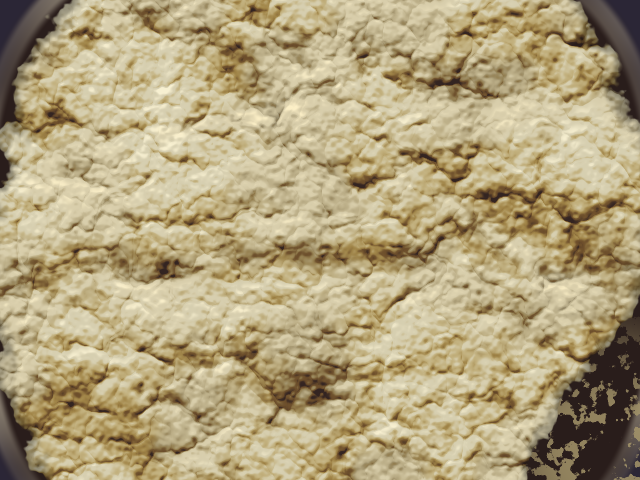
Reproduce this texture procedurally as a Shadertoy shader.

```glsl
#define LIGHT_DIR normalize(vec2(-0.25, 1.0))
#define EXPOSURE 0.73
#define RELIEF 0.21
#define SHADOW 0.34
#define PITS 0.42
#define PALE vec3(0.84, 0.81, 0.69)
#define CREAM vec3(0.76, 0.69, 0.49)
#define OCHRE vec3(0.63, 0.52, 0.28)
#define BROWN vec3(0.43, 0.31, 0.17)
#define DARK vec3(0.20, 0.14, 0.13)
#define NAVY vec3(0.17, 0.15, 0.21)
#define STEEL vec3(0.58, 0.54, 0.48)

vec2 hash2(vec2 p) {
    vec3 q = fract(vec3(p.xyx) * vec3(0.1031, 0.1030, 0.0973));
    q += dot(q, q.yzx + 33.33);
    return fract((q.xx + q.yz) * q.zy);
}

float noise(vec2 p) {
    vec2 i = floor(p), f = fract(p);
    f = f * f * (3.0 - 2.0 * f);
    float low = mix(hash2(i).x, hash2(i + vec2(1, 0)).x, f.x);
    float high = mix(hash2(i + vec2(0, 1)).x, hash2(i + 1.0).x, f.x);
    return mix(low, high, f.y);
}

vec2 jitter(vec2 p) {
    return vec2(noise(p), noise(p + 40.0)) - 0.5;
}

float fbm(vec2 p) {
    float sum = 0.0, amp = 0.5;
    for (int i = 0; i < 4; i++) {
        sum += amp * noise(p);
        p = mat2(1.6, 1.2, -1.2, 1.6) * p + 7.3;
        amp *= 0.5;
    }
    return sum;
}

// Rounded lumps that meet in creases
float domes(vec2 p) {
    vec2 cell = floor(p), f = fract(p);
    float nearest = 2.0;
    for (int y = -1; y <= 1; y++)
    for (int x = -1; x <= 1; x++) {
        vec2 g = vec2(x, y);
        vec2 d = g + hash2(cell + g + 50.0) - f;
        nearest = min(nearest, dot(d, d));
    }
    return 1.0 - nearest;
}

// Soft bar around a segment
float streak(vec2 p, vec2 a, vec2 b, float width) {
    vec2 ab = b - a;
    float d = length(p - a - ab * clamp(dot(p - a, ab) / dot(ab, ab), 0.0, 1.0));
    return exp(-d * d / (width * width));
}

// Heaped dough: x is the height, y is how far a point lies above the creases
vec2 crumb(vec2 p) {
    float hills = 0.15 * noise(mat2(2.6, 1.0, -1.4, 4.4) * p + 3.0);
    vec2 q = p + 0.045 * jitter(p * 14.0) + 0.024 * jitter(p * 38.0) + 0.010 * jitter(p * 95.0);
    float clump = domes(q * vec2(9.0, 11.0)) - 0.72;
    float lump = domes(q * vec2(21.0, 24.0) + 5.0) - 0.72;
    float grain = noise(p * 62.0 + 9.0) - 0.5;
    float fine = noise(mat2(88.0, 66.0, -66.0, 88.0) * p) - 0.5;
    float h = hills + 0.042 * clump + 0.018 * lump + 0.009 * grain + 0.0045 * fine;
    return vec2(h, 0.40 * clump + 0.42 * lump + 0.28 * grain + 0.22 * fine);
}

vec3 doughRamp(float t) {
    vec3 c = mix(DARK, BROWN, smoothstep(0.0, 0.25, t));
    c = mix(c, OCHRE, smoothstep(0.24, 0.48, t));
    c = mix(c, CREAM, smoothstep(0.44, 0.69, t));
    c = mix(c, PALE, smoothstep(0.66, 0.88, t));
    return c + 0.13 * smoothstep(0.88, 1.2, t);
}

void mainImage(out vec4 fragColor, in vec2 fragCoord) {
    vec2 p = fragCoord / iResolution.y;
    p.x += 0.6667 - 0.5 * iResolution.x / iResolution.y;

    // Relief lighting and soft cast shadows
    vec2 here = crumb(p);
    float h = here.x;
    float slope = (h - crumb(p + LIGHT_DIR * 0.005).x) / 0.005;
    float shade = 0.0;
    for (int i = 1; i <= 6; i++) {
        float d = 0.0035 * float(i * i);
        float rise = crumb(p + LIGHT_DIR * d).x - h - 0.30 * d;
        shade = max(shade, rise / (0.015 + 0.32 * d));
    }
    float tone = EXPOSURE + RELIEF * clamp(slope, -1.4, 1.2) - SHADOW * clamp(shade, 0.0, 1.0);
    tone += PITS * here.y + 0.45 * (fbm(p * 6.0) - 0.47);

    // Valleys and floury crests
    vec2 w = p + 0.06 * (vec2(fbm(p * 9.0), fbm(p * 9.0 + 30.0)) - 0.47);
    float valley = streak(w, vec2(0.50, 0.465), vec2(0.86, 0.46), 0.028)
                 + 0.7 * streak(w, vec2(0.14, 0.50), vec2(0.46, 0.43), 0.03)
                 + 0.9 * streak(w, vec2(0.10, 0.18), vec2(0.30, 0.08), 0.07)
                 + 0.6 * streak(w, vec2(0.92, 0.60), vec2(1.10, 0.53), 0.03);
    float crest = streak(w, vec2(0.33, 0.72), vec2(0.63, 0.78), 0.02)
                + streak(w, vec2(0.91, 0.58), vec2(1.19, 0.37), 0.025);
    tone += 0.16 * crest - 0.30 * valley;
    vec3 dough = doughRamp(tone);

    // Dull, floury patches on the lit parts
    float flour = smoothstep(0.48, 0.66, fbm(p * 5.0 + 11.0) + 0.08 * p.y + 0.05 * p.x);
    float luma = dot(dough, vec3(0.3, 0.59, 0.11));
    float dust = (0.65 * flour + 0.5 * crest) * smoothstep(0.2, 0.6, tone);
    dough = mix(dough, luma * vec3(1.06, 1.0, 0.82), clamp(dust, 0.0, 0.8));

    // Bowl wall, bright rim and dark surround
    vec2 e = abs(p - vec2(0.667, 0.47)) / vec2(0.69, 0.66);
    float bowl = dot(e * e * e, vec2(1.0));
    float band = smoothstep(0.94, 1.02, bowl) * smoothstep(1.18, 1.10, bowl);
    vec3 scene = mix(DARK * 0.8, NAVY, smoothstep(0.95, 1.2, bowl));
    scene = mix(scene, STEEL, band * (0.2 + 0.7 * noise(p * 6.0)));

    // Crumbly outline, with loose crumbs in the lower right gap
    float gap = smoothstep(0.36, 0.08, length(p - vec2(1.27, 0.06)));
    float edge = bowl + 0.50 * gap + 0.30 * (fbm(p * 14.0) - 0.47) - 0.9 * (h - 0.08) - 0.12 * here.y;
    float loose = fbm(p * 55.0) + 0.25 * noise(p * 12.0);
    scene = mix(scene, CREAM * 0.85, 0.85 * gap * smoothstep(0.66, 0.74, loose));
    dough *= 1.0 - 0.35 * smoothstep(0.82, 0.95, edge);
    scene = mix(scene, dough, smoothstep(0.96, 0.93, edge));
    fragColor = vec4(clamp(scene, 0.0, 1.0), 1.0);
}
```
